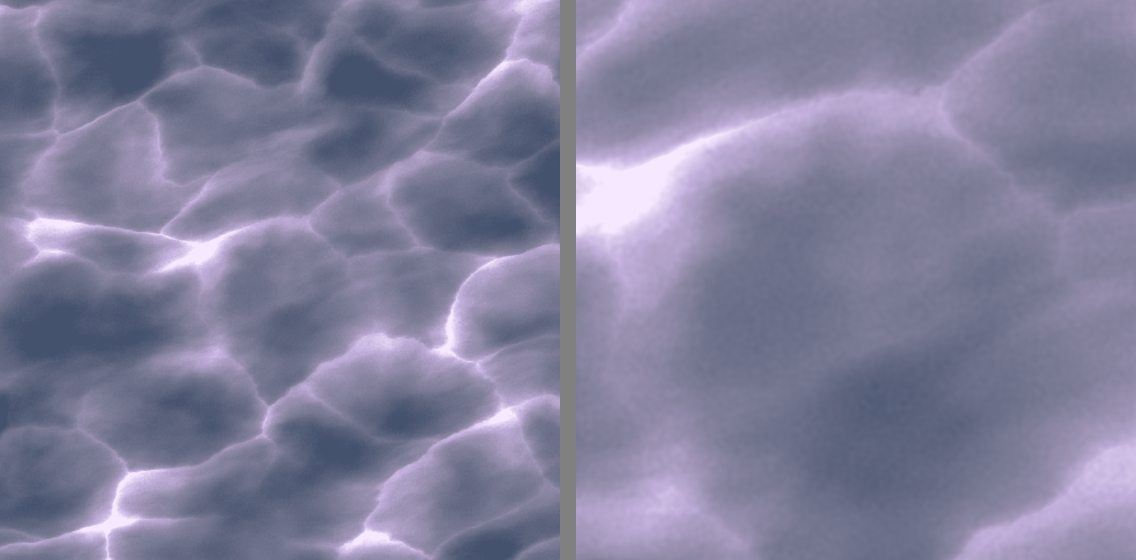
Left, the full canvas; right, a detail of the centre.
This texture is drawn by a three.js fragment shader. Its source:

```glsl
varying vec2 vUv;

// Layout
const float TILT = 0.27;
const vec2 CELL_DENSITY = vec2(4.3, 6.8);
const float LOBE_SCALE = 2.1;
const float WARP_BROAD = 0.55;
const float WARP_FINE = 0.10;

// Edge hardness of the pillows, from misty to crisp
const float SOFT_EDGE = 7.0;
const float HARD_EDGE = 38.0;

// Tone weights
const float BASE_TONE = 0.12;
const float PILLOW_GAIN = 0.92;
const float LOBE_GAIN = 0.26;
const float LEAN_GAIN = 0.24;
const float SEAM_GAIN = 0.24;
const float SEAM_FALLOFF = 13.0;
const float BROAD_GAIN = 0.55;
const float WISP_GAIN = 0.26;
const float GRAIN_GAIN = 0.05;
const float GRAIN_DENSITY = 230.0;

// Colours from shadow to glow
const vec3 SHADOW = vec3(0.27, 0.32, 0.43);
const vec3 SLATE = vec3(0.39, 0.41, 0.51);
const vec3 MIST = vec3(0.49, 0.49, 0.59);
const vec3 MAUVE = vec3(0.61, 0.57, 0.70);
const vec3 LILAC = vec3(0.76, 0.69, 0.86);
const vec3 GLOW = vec3(0.96, 0.91, 1.0);

vec2 hash2(vec2 p) {
  vec3 q = fract(p.xyx * vec3(0.1031, 0.1030, 0.0973));
  q += dot(q, q.yzx + 33.33);
  return fract((q.xx + q.yz) * q.zy);
}

float cornerSlope(vec2 cell, vec2 corner, vec2 f) {
  return dot(hash2(cell + corner) * 2.0 - 1.0, f - corner);
}

float gradientNoise(vec2 p) {
  vec2 i = floor(p);
  vec2 f = p - i;
  vec2 u = f * f * f * (f * (f * 6.0 - 15.0) + 10.0);
  float low = mix(cornerSlope(i, vec2(0.0), f), cornerSlope(i, vec2(1.0, 0.0), f), u.x);
  float high = mix(cornerSlope(i, vec2(0.0, 1.0), f), cornerSlope(i, vec2(1.0), f), u.x);
  return mix(low, high, u.y);
}

float fbm(vec2 p) {
  float sum = 0.0;
  float amplitude = 1.0;
  for (int i = 0; i < 5; i++) {
    sum += amplitude * gradientNoise(p);
    p = mat2(1.6, 1.2, -1.2, 1.6) * p + 7.3;
    amplitude *= 0.5;
  }
  return sum;
}

// Returns smooth squared distance, vertical lean and gap to the next pillow
vec3 pillows(vec2 p, float hardness) {
  vec2 cell = floor(p);
  float total = 0.0;
  float lean = 0.0;
  float nearest = 9.0;
  float second = 9.0;
  for (int y = -1; y <= 1; y++) {
    for (int x = -1; x <= 1; x++) {
      vec2 id = cell + vec2(float(x), float(y));
      vec2 away = p - id - 0.1 - 0.8 * hash2(id);
      float d = dot(away, away) + 0.26 * (hash2(id + 41.0).x - 0.5);
      float weight = exp(-hardness * d);
      total += weight;
      lean += weight * away.y;
      second = min(second, max(nearest, d));
      nearest = min(nearest, d);
    }
  }
  return vec3(-log(total) / hardness, lean / total, second - nearest);
}

vec3 skyColour(float tone) {
  float t = clamp(tone, 0.0, 1.0) * 5.0;
  vec3 c = mix(SHADOW, SLATE, clamp(t, 0.0, 1.0));
  c = mix(c, MIST, clamp(t - 1.0, 0.0, 1.0));
  c = mix(c, MAUVE, clamp(t - 2.0, 0.0, 1.0));
  c = mix(c, LILAC, clamp(t - 3.0, 0.0, 1.0));
  return mix(c, GLOW, clamp(t - 4.0, 0.0, 1.0));
}

void main() {
  // Tilted, stretched and warped cloud space
  float c = cos(TILT);
  float s = sin(TILT);
  vec2 p = mat2(c, -s, s, c) * vUv * CELL_DENSITY + 12.0;
  vec2 q = p + WARP_BROAD * vec2(gradientNoise(p * 0.9), gradientNoise(p * 0.9 + 31.0));
  q += WARP_FINE * vec2(fbm(p * 2.6 + 5.0), fbm(p * 2.6 + 57.0));

  // Large pillows and the small lobes on them
  float crisp = smoothstep(-0.25, 0.3, gradientNoise(p * 0.6 + 19.0));
  vec3 large = pillows(q, mix(SOFT_EDGE, HARD_EDGE, crisp));
  vec3 small = pillows(q * LOBE_SCALE + 70.0, mix(SOFT_EDGE, 20.0, crisp));
  float seam = exp(-SEAM_FALLOFF * max(large.z, 0.0)) * mix(0.2, 1.0, crisp);

  // Drifting light and torn vapour
  float broad = fbm(p * 0.55 + 83.0);
  float wisps = fbm(q * vec2(1.5, 2.3) + 23.0);

  float tone = BASE_TONE + PILLOW_GAIN * large.x + LEAN_GAIN * large.y;
  tone += LOBE_GAIN * (small.x - 0.15) + SEAM_GAIN * seam;
  tone += BROAD_GAIN * broad + WISP_GAIN * wisps * smoothstep(-0.1, 0.5, tone);
  tone += GRAIN_GAIN * gradientNoise(vUv * GRAIN_DENSITY);

  gl_FragColor = vec4(skyColour(tone), 1.0);
}
```
